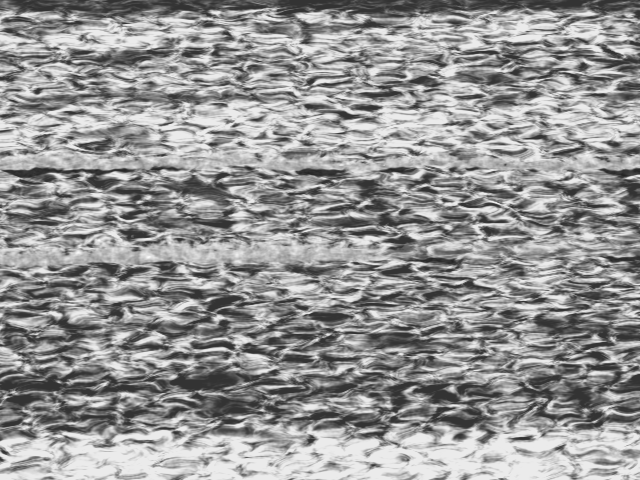
Reproduce this texture procedurally as a WebGL 2 fragment shader.

```glsl
#version 300 es
precision highp float;
// Grey surf seen from the shore: flat streaks of foam on dark water,
// made of stretched, warped gradient noise, with a brightness profile by height
// and two breaking crests that have billowy foam above and dark hollows below.

#define STREAK_FREQ vec2(27.0, 88.0)
#define WARP 0.75
#define LACE 0.34
#define GRAIN 0.16
#define SLOPE 0.06
#define SWELL_DEPTH 0.42
#define CONTRAST 0.56
#define DARK 0.20
#define LIGHT 0.92
#define HOLLOW 0.13

uniform vec2 u_resolution;
out vec4 fragColor;

vec2 hash2(vec2 cell) {
    vec3 h = fract(cell.xyx * vec3(0.1031, 0.1030, 0.0973));
    h += dot(h, h.yzx + 33.33);
    return fract((h.xx + h.yz) * h.zy);
}

float cornerSlope(vec2 cell, vec2 offset, vec2 f) {
    return dot(hash2(cell + offset) * 2.0 - 1.0, f - offset);
}

// Gradient noise, roughly -0.6 to 0.6
float noise(vec2 p) {
    p += 57.0;
    vec2 i = floor(p), f = p - i;
    vec2 w = f * f * f * (f * (f * 6.0 - 15.0) + 10.0);
    vec2 e = vec2(1.0, 0.0);
    float low = mix(cornerSlope(i, e.yy, f), cornerSlope(i, e.xy, f), w.x);
    float high = mix(cornerSlope(i, e.yx, f), cornerSlope(i, e.xx, f), w.x);
    return mix(low, high, w.y);
}

float fbm(vec2 p) {
    float sum = 0.0, amp = 1.0;
    for (int i = 0; i < 3; i++) {
        sum += amp * noise(p);
        p = p * 1.9 + 13.7;
        amp *= 0.58;
    }
    return sum;
}

float band(float y, float centre, float width) {
    float d = (y - centre) / width;
    return exp(-d * d);
}

// Amount of foam at each height, from the beach wash to the far water
float foamCover(float y) {
    float c = 0.04 + 0.36 * (1.0 - smoothstep(0.07, 0.14, y));
    c -= 0.20 * band(y, 0.185, 0.022) + 0.24 * band(y, 0.135, 0.02);
    c -= 0.10 * band(y, 0.30, 0.13);
    c -= 0.08 * band(y, 0.57, 0.05);
    c += 0.20 * band(y, 0.735, 0.05) + 0.16 * band(y, 0.925, 0.03);
    c -= 0.10 * band(y, 0.88, 0.016);
    return c - 0.42 * smoothstep(0.962, 0.988, y);
}

float streaks(vec2 p) {
    vec2 q = p;
    q.y -= SLOPE * p.x * (1.0 - smoothstep(0.2, 0.55, p.y));
    q.y *= 0.85 + 0.2 * p.y;
    vec2 bend = vec2(noise(q * vec2(16.0, 40.0)), noise(q * vec2(20.0, 36.0) + 9.0));
    vec2 s = q * STREAK_FREQ + bend * WARP * vec2(2.0, 1.6);
    float lace = 1.0 - 4.0 * abs(noise(s * vec2(0.6, 0.5) + 31.0));
    float patches = noise(q * vec2(7.0, 26.0) + 3.0);
    float grain = noise(p * vec2(120.0, 190.0));
    return 0.95 * fbm(s) + LACE * (lace - 0.4) + 0.3 * patches + GRAIN * grain;
}

// Lays one breaker over the shade; strength is the density of its foam
float addBreaker(float shade, vec2 p, float base, float height, float strength, float seed) {
    float line = base + 0.016 * noise(vec2(p.x * 2.5, seed))
               + 0.010 * noise(vec2(p.x * 13.0, seed + 4.0))
               + 0.005 * noise(p * 60.0);
    float d = p.y - line;
    float billow = fbm(p * vec2(42.0, 60.0) + seed);
    float top = height * (1.0 + 0.7 * noise(vec2(p.x * 7.0, seed + 8.0)) + 0.7 * billow);
    float foam = smoothstep(-0.002, 0.005, d) * (1.0 - smoothstep(0.6 * top, 1.15 * top, d));
    float foamShade = 0.70 + 0.30 * billow + 0.12 * d / height + 0.12 * noise(p * 120.0);
    shade = mix(shade, foamShade, 0.88 * foam * strength);

    float depth = 0.042 * (noise(vec2(p.x * 8.0, seed + 16.0)) - 0.02)
                + 0.008 * noise(p * vec2(40.0, 70.0));
    float hollow = smoothstep(0.0, 0.004, depth)
                 * smoothstep(-depth - 0.003, -depth + 0.002, d)
                 * (1.0 - smoothstep(-0.002, 0.003, d));
    return mix(shade, HOLLOW + 0.12 * abs(billow), 0.92 * hollow);
}

void main() {
    vec2 p = gl_FragCoord.xy / u_resolution.y;

    // Open water: foam streaks, cover by height, smooth dark swells
    float y = p.y + 0.025 * noise(p * vec2(3.0, 7.0));
    float swell = smoothstep(0.14, 0.36, noise(p * vec2(5.5, 27.0) + 71.0));
    float calm = 1.0 - 0.45 * max(swell, smoothstep(0.965, 0.99, y));
    float tone = streaks(p) * calm + foamCover(y) - SWELL_DEPTH * swell * 0.7;
    float shade = mix(DARK, LIGHT, smoothstep(-CONTRAST, CONTRAST, tone));

    // Far and near breakers; the near one thins out to the right
    shade = addBreaker(shade, p, 0.648, 0.030, 0.9, 5.3);
    float fade = mix(1.0, 0.35, smoothstep(0.70, 0.85, p.x));
    shade = addBreaker(shade, p, 0.450 + 0.012 * p.x, 0.042, fade, 23.6);

    fragColor = vec4(vec3(clamp(shade, 0.0, 1.0)), 1.0);
}
```
